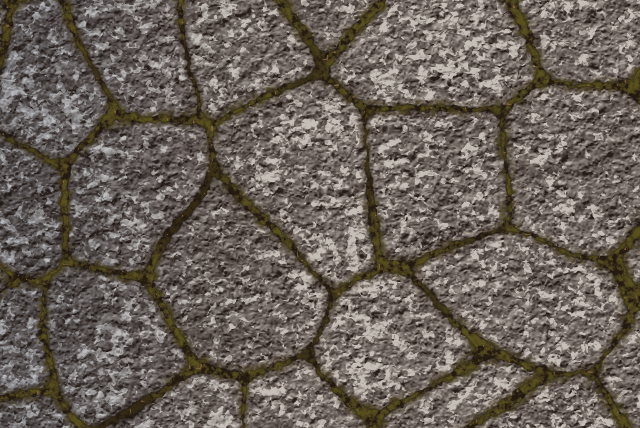
This texture is drawn by a Shadertoy shader. Its source:

```glsl
// Irregular stone paving with mossy joints. Rounded Voronoi cells form the slabs,
// layered value noise gives chipped relief lit from above and pale lichen crusts,
// and the gaps are filled with dark soil and patchy moss.

#define STONES 3.25         // slabs per canvas height
#define JITTER 0.84         // irregularity of the slabs
#define JOINT 0.0072        // half width of the joints
#define CORNER 0.026        // rounding of slab corners
#define RELIEF 1.6          // strength of the chipped surface
#define RELIEF_SCALE 46.0   // chips per canvas height
#define LICHEN 0.33         // brightness of the lichen
#define LICHEN_SCALE 62.0   // lichen grains per canvas height
#define BASE_TONE 0.385     // bare stone brightness

const vec3 STONE_DARK  = vec3(0.15, 0.11, 0.09);
const vec3 STONE_MID   = vec3(0.41, 0.37, 0.35);
const vec3 STONE_LIGHT = vec3(0.73, 0.70, 0.67);
const vec3 SOIL        = vec3(0.14, 0.10, 0.06);
const vec3 MOSS        = vec3(0.29, 0.25, 0.12);
const vec3 MOSS_BRIGHT = vec3(0.37, 0.34, 0.11);
const vec3 DEBRIS      = vec3(0.55, 0.40, 0.29);

float hash21(vec2 p) {
    vec3 h = fract(p.xyx * 0.1031);
    h += dot(h, h.yzx + 33.33);
    return fract((h.x + h.y) * h.z);
}

vec2 hash22(vec2 p) {
    return vec2(hash21(p + 17.0), hash21(p + 71.0));
}

float noise(vec2 p) {
    vec2 i = floor(p), f = fract(p);
    f = f * f * (3.0 - 2.0 * f);
    return mix(mix(hash21(i), hash21(i + vec2(1, 0)), f.x),
               mix(hash21(i + vec2(0, 1)), hash21(i + vec2(1, 1)), f.x), f.y);
}

// Three rotated octaves, mean 0.5
float fbm(vec2 p) {
    const mat2 turn = mat2(1.6, 1.2, -1.2, 1.6);
    float sum = 0.47 * noise(p);
    p = turn * p + 13.7;
    sum += 0.32 * noise(p);
    p = turn * p + 5.3;
    return sum + 0.21 * noise(p);
}

float smoothMin(float a, float b, float k) {
    float h = max(k - abs(a - b), 0.0) / k;
    return min(a, b) - 0.25 * k * h * h;
}

vec2 slabCentre(vec2 cell) {
    return cell + 0.5 + JITTER * (hash22(cell) - 0.5);
}

// x: distance to the slab border, y: random value of the slab
vec2 slabs(vec2 p) {
    vec2 q = vec2(p.x * (1.18 - 0.16 * p.x), p.y) * STONES + vec2(3.3, 8.6);
    vec2 home = floor(q), nearest = vec2(0.0), owner = home;
    float best = 9.0;
    for (int y = -1; y <= 1; y++)
    for (int x = -1; x <= 1; x++) {
        vec2 cell = home + vec2(x, y);
        vec2 r = slabCentre(cell) - q;
        if (dot(r, r) < best) { best = dot(r, r); nearest = r; owner = cell; }
    }
    float border = 2.0;
    for (int y = -2; y <= 2; y++)
    for (int x = -2; x <= 2; x++) {
        vec2 r = slabCentre(owner + vec2(x, y)) - q;
        vec2 across = r - nearest;
        if (dot(across, across) > 1e-4)
            border = smoothMin(border, dot(0.5 * (r + nearest), normalize(across)), CORNER * STONES);
    }
    return vec2(border / STONES, hash21(owner + 40.0));
}

void mainImage(out vec4 fragColor, in vec2 fragCoord) {
    vec2 p = fragCoord / iResolution.y;
    float across = fragCoord.x / iResolution.x;
    float soft = max(1.2 / iResolution.y, 0.0025);

    // Slab outline with ragged edges
    vec2 bend = vec2(noise(p * 9.0), noise(p * 9.0 + 31.0)) - 0.5;
    vec2 chip = vec2(fbm(p * 48.0), fbm(p * 48.0 + 57.0)) - 0.5;
    vec2 slab = slabs(p + 0.020 * bend + 0.016 * chip);
    float edge = slab.x - JOINT * (0.3 + 1.4 * noise(p * 6.0 + 9.0));

    // Chipped relief, lit from above
    vec2 grain = (p + 0.012 * chip) * vec2(0.9, 1.08) + slab.y * 7.0;
    vec2 toLight = vec2(-0.0012, 0.0030);
    float relief = fbm(grain * RELIEF_SCALE) - fbm((grain + toLight) * RELIEF_SCALE);
    float pits = smoothstep(0.62, 0.76, fbm(grain * 52.0 + 80.0));

    // Lichen crusts, in patches that differ from slab to slab
    float cover = 0.13 * (noise(p * 7.0 + 3.0) - 0.5) + 0.05 * (slab.y - 0.5);
    float crust = smoothstep(0.54, 0.68, fbm(grain * LICHEN_SCALE + 20.0) + cover);
    crust *= smoothstep(0.0, 0.02, edge);

    // Stone brightness and colour
    float fine = noise(p * 175.0) - 0.5;
    float tone = BASE_TONE + RELIEF * relief + LICHEN * crust + 0.14 * fine - 0.11 * pits;
    tone += 0.05 * (noise(p * 11.0) - 0.5) + 0.03 * (slab.y - 0.5);
    tone *= mix(0.78, 1.03, smoothstep(0.0, 0.6, across)) * mix(0.78, 1.0, smoothstep(-0.004, 0.009, edge));
    vec3 stone = mix(STONE_DARK, STONE_MID, clamp((tone - 0.12) / 0.25, 0.0, 1.0));
    stone = mix(stone, STONE_LIGHT, clamp((tone - 0.37) / 0.33, 0.0, 1.15));
    stone *= mix(vec3(0.94, 0.99, 1.06), vec3(1.0), smoothstep(0.0, 0.45, across));

    // Soil, moss and debris in the joints
    float tuft = fbm(p * 80.0 + 11.0) + 0.12 * fine;
    float growth = smoothstep(0.2, 0.6, noise(p * 7.0 + 44.0) + 0.35 * across);
    vec3 joint = mix(SOIL, MOSS, smoothstep(0.28, 0.54, tuft) * mix(0.4, 1.0, growth));
    joint = mix(joint, MOSS_BRIGHT, 0.7 * growth * smoothstep(0.50, 0.72, tuft));
    joint = mix(joint, DEBRIS, 0.8 * smoothstep(0.90, 0.96, noise(p * 115.0 + 6.0)));
    joint *= mix(0.65, 1.0, smoothstep(0.0, 0.004, -edge));

    // Moss film creeping over the slab rims
    float film = 0.75 * growth * smoothstep(0.016, 0.0, edge) * smoothstep(0.4, 0.58, tuft);
    stone = mix(stone, MOSS, film);

    fragColor = vec4(mix(joint, stone, smoothstep(-soft, soft, edge)), 1.0);
}
```
